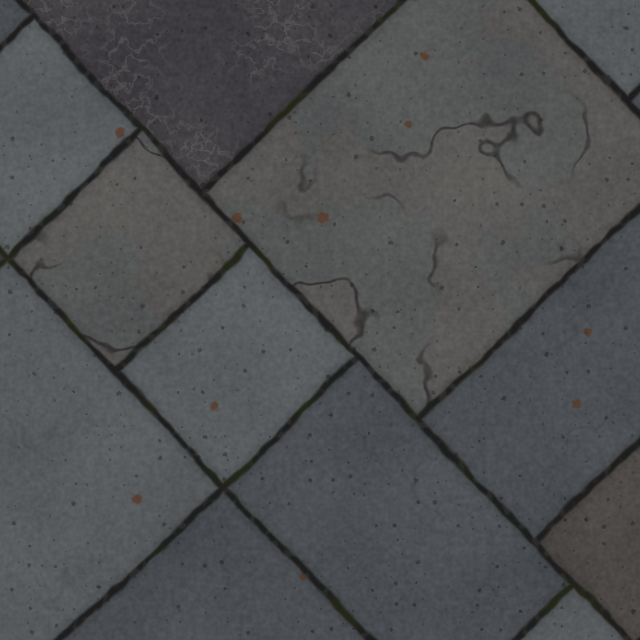
Reproduce this texture procedurally as a WebGL 1 fragment shader.

```glsl
precision highp float;
// Dim sandstone paving: diagonal courses of worn slabs with dark, mossy joints.
uniform vec2 u_resolution;

// Layout, in canvas units
const vec2 ALONG = vec2(0.69, 0.724);    // direction of the courses, y down
const float WIDE = 0.58;                 // height of a wide course
const float NARROW = 0.29;               // height of a narrow course
const float LONG = 0.49;                 // slab length in wide courses
const float SHORT = 0.245;               // slab length in narrow courses
const float COURSE_START = 0.02;
const float SPLIT = 0.54;
const float JOINT = 0.0036;              // half width of a joint
const float JOINT_BLUR = 0.0045;

// Colours
const vec3 WARM = vec3(0.338, 0.333, 0.325);
const vec3 SLATE = vec3(0.290, 0.303, 0.318);
const vec3 COOL = vec3(0.346, 0.360, 0.368);
const vec3 PURPLE = vec3(0.258, 0.246, 0.264);
const vec3 BROWN = vec3(0.300, 0.284, 0.272);
const vec3 VEIN = vec3(0.335, 0.327, 0.320);
const vec3 CREVICE = vec3(0.115, 0.115, 0.115);
const vec3 GRIT = vec3(0.200, 0.200, 0.195);
const vec3 MOSS = vec3(0.140, 0.155, 0.085);
const vec3 LEAF = vec3(0.340, 0.215, 0.140);
const float GRAIN = 0.045;
const float CLOUDS = 0.035;

float hash(vec2 c) {
  vec3 h = fract(vec3(c.xyx) * 0.1031);
  h += dot(h, h.yzx + 33.33);
  return fract((h.x + h.y) * h.z);
}

vec2 gradient(vec2 c) {
  float angle = 6.2832 * hash(c);
  return vec2(cos(angle), sin(angle));
}

float noise(vec2 p) {
  vec2 c = floor(p), f = p - c;
  vec2 s = f * f * f * (f * (f * 6.0 - 15.0) + 10.0);
  vec2 e = vec2(1.0, 0.0);
  float low = mix(dot(gradient(c), f), dot(gradient(c + e), f - e), s.x);
  float high = mix(dot(gradient(c + e.yx), f - e.yx), dot(gradient(c + 1.0), f - 1.0), s.x);
  return mix(low, high, s.y);
}

float fbm(vec2 p) {
  float sum = 0.0, gain = 1.0;
  for (int i = 0; i < 4; i++) {
    sum += gain * noise(p);
    p = p * 2.03 + 17.3;
    gain *= 0.5;
  }
  return sum;
}

// Soft, ragged spots: at most one in each cell of a grid
float spots(vec2 p, float cells, float chance, float radius) {
  vec2 g = p * cells, c = floor(g);
  vec2 centre = 0.3 + 0.4 * vec2(hash(c + 3.7), hash(c + 9.1));
  float r = radius * cells * (0.5 + 0.5 * hash(c + 21.4));
  float d = length(g - c - centre) + 0.5 * r * noise(p * 1.6 / radius);
  return step(hash(c + 5.3), chance) * (1.0 - smoothstep(0.45 * r, r, d));
}

// x: distance to the nearest joint, y: stone kind, z: random value of the slab
vec3 slabAt(vec2 q) {
  float v = q.y - COURSE_START;
  float pair = floor(v / (WIDE + NARROW));
  float y = v - pair * (WIDE + NARROW);
  float x, j, len, kind, edge;
  if (y < WIDE) {
    edge = min(y, WIDE - y);
    x = q.x - 0.435 - 0.135 * pair;
    j = floor(x / LONG);
    x -= j * LONG;
    len = LONG;
    float turn = 1.0 - 2.0 * mod(pair, 2.0);
    kind = mod(turn * j + 1.0 - turn, 4.0);
    if (turn > 0.0 && abs(kind - 1.0) < 0.5) {
      len = LONG * SPLIT;
      if (x > len) { x -= len; len = LONG - len; kind = 4.0; }
    }
  } else {
    edge = min(y - WIDE, WIDE + NARROW - y);
    x = q.x - 0.055;
    j = floor(x / SHORT);
    x -= j * SHORT;
    len = SHORT;
    float k = mod(j, 5.0);
    kind = abs(k - 1.0) * 2.0;
    if (k > 2.5) { x += (k - 3.0) * SHORT; j -= k - 3.0; len = 2.0 * SHORT; kind = 1.0; }
  }
  edge = min(edge, min(x, len - x));
  return vec3(edge, kind, hash(vec2(j, pair * 2.0 + step(WIDE, y)) + 40.0));
}

void main() {
  vec2 p = gl_FragCoord.xy / u_resolution.y;
  p.y = 1.0 - p.y;
  vec2 q = vec2(dot(p, ALONG), dot(p, vec2(ALONG.y, -ALONG.x)));
  q += 0.008 * vec2(noise(p * 6.0), noise(p * 6.0 + 31.0));
  q += 0.003 * vec2(noise(p * 38.0), noise(p * 38.0 + 57.0));
  vec3 slab = slabAt(q);
  float isWarm = 1.0 - step(0.5, slab.y);
  float isPurple = step(2.5, slab.y) * (1.0 - step(3.5, slab.y));

  // Stone body
  vec3 col = mix(WARM, SLATE, step(0.5, slab.y));
  col = mix(col, COOL, step(1.5, slab.y));
  col = mix(col, PURPLE, step(2.5, slab.y));
  col = mix(col, BROWN, step(3.5, slab.y));
  col += 0.014 * (slab.z - 0.5);

  // Flaked layers with dark, broken rims
  float layer = fbm(p * 4.2 + slab.z * 19.0);
  float flake = smoothstep(-0.02, 0.05, layer);
  float rim = (1.0 - smoothstep(0.004, 0.045, abs(layer))) * smoothstep(-0.1, 0.3, noise(p * 7.0 + 63.0));
  col = mix(col, mix(SLATE, COOL, 0.5), 0.45 * flake * isWarm);
  col *= 1.0 - rim * mix(0.05, 0.38, isWarm);

  // Pale filigree on the purple stone
  float filigree = 1.0 - smoothstep(0.02, 0.13, abs(fbm(p * 30.0)));
  col = mix(col, VEIN, isPurple * filigree * smoothstep(-0.25, 0.35, noise(p * 8.0 + 5.0)) * 0.75);

  // Clouds, grain, pits and fallen bits
  col += CLOUDS * fbm(p * 5.0 + 80.0) * vec3(1.0, 0.95, 0.88);
  col += GRAIN * (0.6 * noise(p * 75.0) + 0.7 * noise(p * 150.0 + 11.0));
  col *= 1.0 - 0.28 * spots(p, 30.0, 0.22, 0.005);
  col *= 1.0 - 0.18 * spots(p + 7.0, 55.0, 0.25, 0.003);
  col = mix(col, LEAF, 0.7 * spots(p + 2.0, 7.0, 0.15, 0.012));
  col *= 1.0 - 0.12 * (1.0 - smoothstep(0.0, 0.022, slab.x));

  // Joints filled with grit and moss
  float width = JOINT * (1.0 + 0.9 * noise(p * 11.0 + 44.0) + 0.5 * noise(p * 60.0));
  vec3 fill = mix(CREVICE, GRIT, 0.6 * smoothstep(0.0, 0.4, noise(p * 70.0 + 9.0)));
  fill = mix(fill, MOSS, 0.8 * smoothstep(0.05, 0.35, noise(p * 9.0 + 27.0)));
  col = mix(fill, col, smoothstep(width * 0.5, width + JOINT_BLUR, slab.x));

  gl_FragColor = vec4(col, 1.0);
}
```
